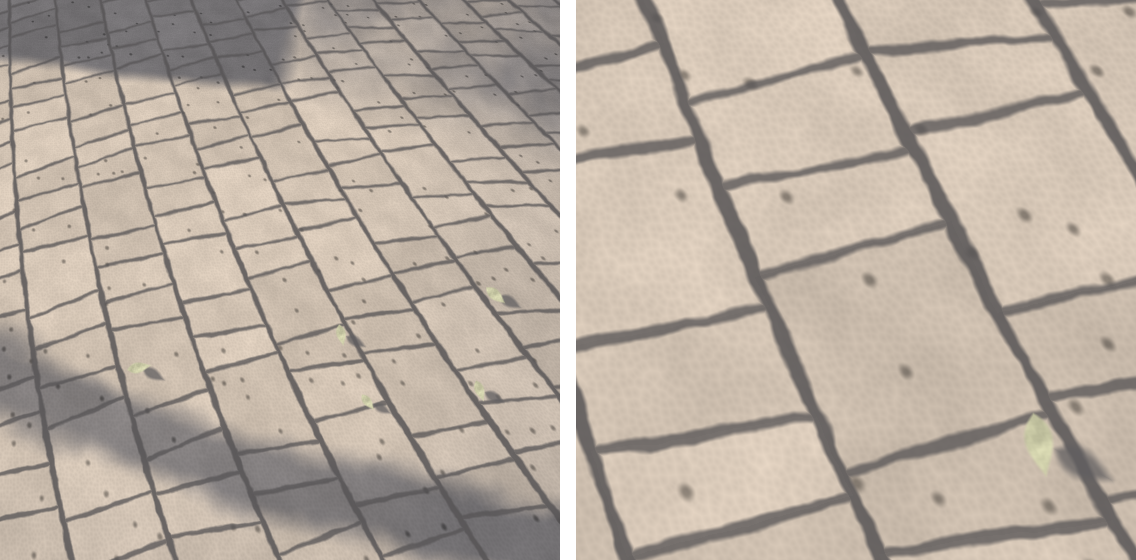
Left: the whole. Right: its middle third, enlarged.
Write a Shadertoy shader that draws this texture.

```glsl
// Sunlit stone paving seen at a slant: tapering columns of long and short blocks.
// A perspective mapping gives column and row coordinates; jittered joints, layered
// sines, cellular pits, soft tree shadows and a few fallen leaves finish it.

const vec3 SUNLIT = vec3(0.84, 0.78, 0.715);
const vec3 SHADED = vec3(0.47, 0.46, 0.47);
const vec3 JOINT  = vec3(0.34, 0.33, 0.335);
const vec3 LEAF   = vec3(0.84, 0.84, 0.69);

float hash(vec2 p) {
    vec3 q = fract(p.xyx * vec3(0.1031, 0.1030, 0.0973));
    q += dot(q, q.yzx + 33.33);
    return fract((q.x + q.y) * q.z);
}

// Layered, domain-warped sines, about -1 to 1
float waves(vec2 p) {
    float sum = 0.0, gain = 0.5;
    for (int i = 0; i < 4; i++) {
        sum += gain * sin(p.x + 1.7 * sin(p.y));
        p = mat2(1.3, 1.5, -1.5, 1.3) * p + 2.1;
        gain *= 0.55;
    }
    return sum;
}

// Cellular noise: distance to the nearest seed, and that seed's random value
vec2 cells(vec2 p) {
    vec2 base = floor(p), best = vec2(9.0, 0.0);
    for (int j = -1; j <= 1; j++)
    for (int i = -1; i <= 1; i++) {
        vec2 id = base + vec2(i, j);
        vec2 seed = id + 0.15 + 0.7 * vec2(hash(id), hash(id + 71.0));
        float d = length(p - seed);
        if (d < best.x) best = vec2(d, hash(id + 37.0));
    }
    return best;
}

float line(float dist, float halfWidth, float soft) {
    return 1.0 - smoothstep(halfWidth - soft, halfWidth + soft, dist);
}

// Position of the block starts along each column
float columnPhase(float column) {
    if (column < 2.0) return 0.05 + 0.48 * column;
    return column < 3.0 ? 0.65 : 0.38 + 0.4 * (column - 3.0);
}

// Paving at p (y downward): x = joint cover, y = random value of the block
vec2 paving(vec2 p, float soft) {
    float width = 0.081 + 0.104 * p.y;
    float u = (p.x - 0.018 + 0.013 * p.y - 0.124 * p.y * p.y) / width;
    float column = floor(u), across = u - column;

    // Long joints, measured at right angles to their slope
    float slope = -0.013 + 0.248 * p.y + 0.104 * u;
    float sideDist = min(across, 1.0 - across) * width * inversesqrt(1.0 + slope * slope);

    // Cross joints: each run has one double slot, then two or three single ones
    float slots = column < 2.0 ? 5.0 : 4.0;
    float period = column < 2.0 ? 1.25 : 1.0;
    float tilt = max(0.3 - 0.035 * column, 0.02);
    float depth = p.y + tilt * across * width + 1.1;
    float row = (columnPhase(column) - 11.76 / (depth * period)) * slots;
    float k = floor(row + 0.5);
    vec2 id = vec2(column, k);
    float offset = row - k - 0.2 * (hash(id) - 0.5)
                 - 0.5 * (hash(id + 19.0) - 0.5) * (across - 0.5);
    float crossDist = abs(offset) * depth * depth * period / (11.76 * slots);
    if (mod(k, slots) == 1.0) crossDist = 1.0;

    float block = offset < 0.0 ? k - 1.0 : k;
    if (mod(block, slots) == 1.0) block -= 1.0;
    float wear = 1.0 + 0.35 * waves(p * 37.0);
    float cover = max(line(sideDist, width * 0.032 * wear, soft),
                      0.9 * line(crossDist, width * 0.022 * wear, soft));
    return vec2(cover, hash(vec2(column, block) + 53.0));
}

// Tree shade over the paving, 0 to 1
float treeShade(vec2 p) {
    float w = waves(p * 13.0);
    float corner = smoothstep(0.014, -0.014, p.y - 0.107 - 0.11 * p.x + 0.006 * w)
                 * smoothstep(0.03, -0.03, p.x - 0.55 + 0.25 * p.y + 0.012 * w);
    float dapple = smoothstep(0.1, -0.08, p.y - 0.1 - 0.3 * (p.x - 0.5))
                 * smoothstep(0.45, 0.58, p.x) * (0.52 + 0.25 * w);
    float middle = 0.68 + 0.42 * p.x - 0.13 * p.x * p.x;
    float band = smoothstep(0.1, 0.035, abs(p.y - middle + 0.02 * w));
    float blob = smoothstep(0.11, 0.03, length((p - vec2(0.0, 0.64)) * vec2(1.0, 1.3)));
    float edge = 0.2 * smoothstep(0.6, 1.0, p.x) + 0.1 * smoothstep(0.7, 1.0, p.y);
    return clamp(max(max(corner, dapple), max(0.85 * band, 0.75 * blob)) + edge * 0.8, 0.0, 1.0);
}

// Pointed leaf around the origin
float leaf(vec2 p, float angle, float size, float soft) {
    float c = cos(angle), s = sin(angle);
    p = mat2(c, -s, s, c) * p / size;
    float d = abs(p.y) - 0.42 * (1.0 - p.x * p.x) * (1.0 - 0.4 * p.x);
    return line(max(d, abs(p.x) - 1.0) * size, 0.0, soft);
}

void mainImage(out vec4 fragColor, in vec2 fragCoord) {
    vec2 p = fragCoord / iResolution.xy;
    p.y = 1.0 - p.y;
    float soft = 0.0013 + 0.6 / iResolution.y;
    vec2 stone = paving(p + 0.0016 * vec2(waves(p * 75.0), waves(p.yx * 68.0)), soft);

    // Light, block tint, mottling, grain and pits
    vec3 color = mix(SUNLIT, SHADED, treeShade(p));
    vec2 ground = p * vec2(1.0, 1.4) / (0.6 + 0.6 * p.y);
    color *= 0.98 + 0.09 * (stone.y - 0.5) + 0.035 * waves(ground * 43.0);
    color *= 1.0 + 0.07 * (cells(ground * 190.0).x - 0.45);
    vec2 pit = cells(ground * 26.0);
    color *= 1.0 - 0.35 * step(0.78, pit.y) * line(pit.x, 0.1 * pit.y, 0.07);
    color = mix(color, JOINT, 0.85 * stone.x);

    // Leaves with their cast shadows
    for (int i = 0; i < 5; i++) {
        float n = float(i);
        vec2 at = vec2(0.58 + 0.36 * sin(1.01 + 2.05 * n), 0.45 + 0.27 * sin(0.29 + 0.29 * n));
        float size = 0.016 + 0.007 * hash(vec2(n, 4.0)), angle = 0.7 + 0.9 * sin(n * 2.3);
        color = mix(color, SHADED * 0.8, 0.75 * leaf(p - at - vec2(0.026, 0.012), 0.5, size, 0.004));
        color = mix(color, LEAF * (0.95 + 0.1 * waves((p - at) * 160.0)), leaf(p - at, angle, size, soft));
    }
    fragColor = vec4(color, 1.0);
}
```
